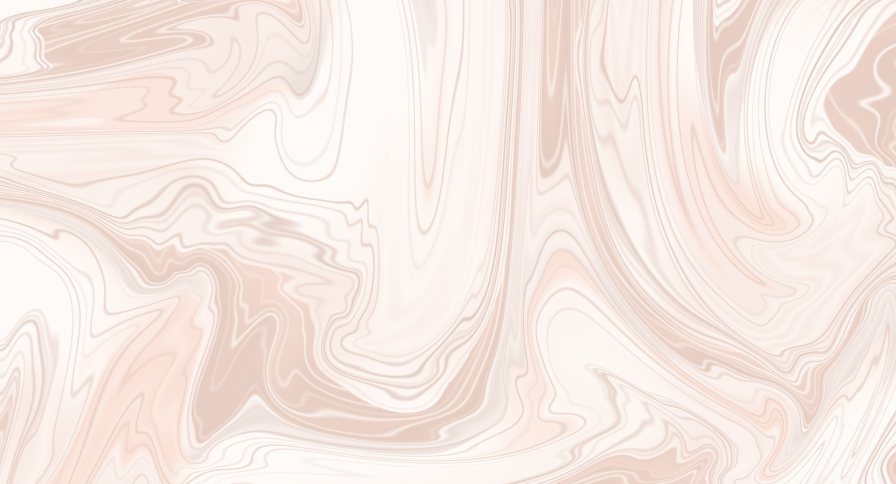
A Shadertoy shader for this background:

```glsl
// Folded blush marble: swelling tan veins, fine contour lines and pale washes.

// Bends the plane with ever finer sine waves, turning it between layers.
vec2 foldPlane(vec2 p) {
    float freq = 2.6, amp = 0.36;
    for (int i = 0; i < 6; i++) {
        float k = float(i);
        p += amp * sin(freq * p.yx + vec2(1.7, 4.1) * (k + 1.0));
        p = mat2(0.45, 0.893, -0.893, 0.45) * p;
        freq *= 1.7;
        amp *= 0.55;
    }
    return p;
}

// Slow cloudy variation from 0 to 1.
float wash(vec2 p) {
    float a = sin(3.1 * p.x + 1.4 * sin(4.3 * p.y + 0.6));
    float b = sin(4.7 * p.y - 2.2 * p.x + 1.3 * sin(3.7 * p.x));
    return 0.5 + 0.25 * (a + b);
}

float hash(float n) {
    return fract(sin(n * 12.99 + 4.1) * 437.58);
}

// Coverage of the span from lo to hi, with a softness for each side.
float span(float x, float lo, float hi, float softLo, float softHi) {
    return smoothstep(lo - softLo, lo + softLo, x)
         * (1.0 - smoothstep(hi - softHi, hi + softHi, x));
}

// Fine line that fades instead of aliasing where strata are squeezed.
float hairline(float x, float centre, float width, float aa) {
    return (1.0 - smoothstep(0.0, width + aa, abs(x - centre)))
         * min(1.0, 2.0 * width / (width + 0.4 * aa));
}

void mainImage(out vec4 fragColor, in vec2 fragCoord) {
    vec2 p = fragCoord / iResolution.y;
    // An eighth turn lays the longest folds level and upright.
    vec2 q = foldPlane(mat2(0.707, -0.707, 0.707, 0.707) * p * vec2(1.2, 1.3) + vec2(0.35, 0.8));

    // Depth through the strata; each whole step is one set of veins.
    float depth = 1.0 * q.y + 0.42 * q.x
        + 0.30 * sin(2.7 * q.x + 0.8) + 0.16 * sin(4.1 * q.x - 2.6 * q.y);
    float aa = clamp(fwidth(depth), 0.001, 0.12);
    float id = floor(depth), x = fract(depth);
    float cloud = wash(p * 1.2 + 0.5 * q);
    float swell = smoothstep(0.15, 0.8, wash(p.yx * 1.6 + 0.4 * q + 2.0));

    vec3 white = vec3(0.996, 0.980, 0.967);
    vec3 cream = vec3(0.980, 0.928, 0.905);
    vec3 peach = vec3(0.982, 0.886, 0.844);
    vec3 grey = vec3(0.936, 0.884, 0.864);
    vec3 tan_ = vec3(0.918, 0.818, 0.774);

    // Milky ground with silky strata.
    float silk = 0.5 + 0.5 * sin(47.0 * depth + 4.0 * sin(9.0 * depth + 2.0 * cloud));
    silk = mix(silk, 0.5, smoothstep(0.03, 0.10, aa));
    vec3 col = mix(white, cream, smoothstep(0.15, 0.8, cloud) * (0.55 + 0.6 * silk));

    // Peach and grey layers, thinning out where the ground is clear.
    float peachEnd = 0.17 + 0.17 * swell;
    float peachDepth = smoothstep(0.2, 0.6, cloud + 0.3 * hash(id + 3.0) - 0.1);
    col = mix(col, peach, peachDepth * (0.6 + 0.4 * silk)
        * span(x, 0.12, peachEnd, 0.01 + aa, 0.003 + 0.5 * aa));
    col = mix(col, grey, smoothstep(0.7, 0.35, cloud) * (0.5 + 0.5 * silk)
        * span(x, peachEnd, 0.39, 0.003 + 0.5 * aa, 0.015 + aa));

    // Main vein: crisp edges, swelling into pools and pinching to threads.
    float veinEnd = 0.43 + 0.06 * hash(id) + 0.25 * swell;
    vec3 vein = mix(tan_, peach, 0.7 * smoothstep(0.40, veinEnd, x) * cloud);
    vein = mix(vein, tan_ * 0.97, 0.5 * silk);
    col = mix(col, vein, span(x, 0.40, veinEnd, 0.003 + 0.5 * aa, 0.003 + 0.5 * aa));

    // Contour lines nest on both sides of the vein, pale ones run inside it.
    for (int i = 0; i < 7; i++) {
        float k = float(i);
        float jitter = 0.016 * sin(5.0 * k + 3.0 * id);
        float strength = (0.45 + 0.55 * hash(k + 7.0 * id)) * (0.65 + 0.35 * sin(4.0 * q.x + 2.0 * k));
        float after = veinEnd + 0.022 + 0.033 * k + jitter;
        col = mix(col, tan_ * 0.96, strength * hairline(x, after, 0.007, 0.8 * aa));
        float before = 0.03 + 0.055 * k + jitter;
        col = mix(col, tan_ * 0.97, 0.8 * strength * hairline(x, before, 0.005, 0.8 * aa));
        float inside = 0.415 + 0.045 * k + jitter;
        col = mix(col, white, 0.85 * strength * hairline(x, inside, 0.006, 0.8 * aa)
            * step(inside, veinEnd));
    }

    fragColor = vec4(col, 1.0);
}
```
